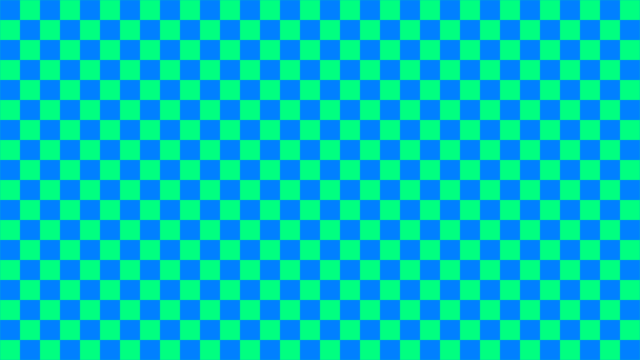
This pattern is drawn by a Shadertoy shader. Its source:

```glsl
// Two-colour checkerboard of crisp square cells that tiles on every side.

const vec2  CELLS     = vec2(32.0, 18.0);     // even counts, so the edges wrap
const vec3  GREEN     = vec3(0.0, 1.0, 0.5);  // lower-left cell
const vec3  BLUE      = vec3(0.0, 0.5, 1.0);
const float EDGE_SOFT = 0.625;                // half-width of edge ramp, in pixels

// Smoothed square wave per axis: +1 in even cells, -1 in odd cells.
vec2 squareWave(vec2 cellPos, vec2 pixelsPerCell) {
    vec2 side = 1.0 - 2.0 * mod(floor(cellPos), 2.0);
    vec2 edgeDistance = 0.5 - abs(fract(cellPos) - 0.5);
    return side * clamp(edgeDistance * pixelsPerCell / EDGE_SOFT, 0.0, 1.0);
}

void mainImage(out vec4 fragColor, in vec2 fragCoord) {
    vec2 cellPos = fragCoord / iResolution.xy * CELLS;
    vec2 wave = squareWave(cellPos, iResolution.xy / CELLS);

    // The product of both waves alternates the colours along rows and columns.
    float checker = 0.5 + 0.5 * wave.x * wave.y;
    fragColor = vec4(mix(BLUE, GREEN, checker), 1.0);
}
```
